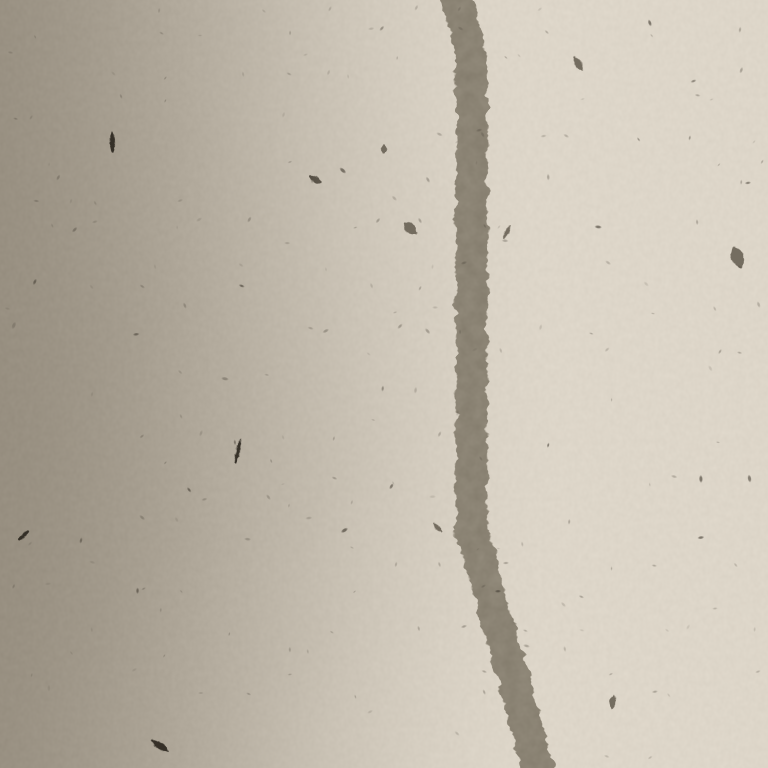
A Shadertoy shader for this texture:

```glsl
// Aged paper shaded from a dim left side to a pale right side, crossed by a
// ragged brown band that bends near its foot. Gradient noise gives grain and
// torn edges; tapered segments and hashed grid cells give flecks and dust.

const vec3 PAPER_DARK = vec3(0.585, 0.552, 0.495);
const vec3 PAPER_LIGHT = vec3(0.867, 0.838, 0.787);
const vec3 BAND_BROWN = vec3(0.545, 0.515, 0.455);
const vec3 INK = vec3(0.17, 0.15, 0.12);
const vec3 FADED_INK = vec3(0.42, 0.39, 0.34);

// Larger flecks: centre in xy, half of the long axis in zw.
const int FLECK_COUNT = 12;
const vec4 FLECKS[FLECK_COUNT] = vec4[FLECK_COUNT](
    vec4(0.146, 0.815, 0.000, 0.013), vec4(0.310, 0.413, 0.003, 0.015),
    vec4(0.208, 0.029, 0.010, -0.007), vec4(0.960, 0.665, 0.004, -0.012),
    vec4(0.534, 0.703, 0.007, -0.006), vec4(0.753, 0.917, 0.005, -0.008),
    vec4(0.798, 0.086, 0.001, 0.008), vec4(0.031, 0.303, 0.006, 0.005),
    vec4(0.500, 0.806, 0.000, 0.005), vec4(0.660, 0.698, 0.004, 0.008),
    vec4(0.411, 0.766, 0.007, -0.004), vec4(0.570, 0.313, 0.005, -0.005));
const float FLECK_WIDTHS[FLECK_COUNT] = float[FLECK_COUNT](
    0.0035, 0.0026, 0.0042, 0.0085, 0.0065, 0.0042,
    0.0040, 0.0028, 0.0040, 0.0028, 0.0038, 0.0026);

vec2 hash2(vec2 p) {
    vec3 q = fract(p.xyx * vec3(0.1031, 0.1030, 0.0973));
    q += dot(q, q.yzx + 33.33);
    return fract((q.xx + q.yz) * q.zy);
}

vec2 gradientAt(vec2 cell) {
    float angle = 6.2832 * hash2(cell).x;
    return vec2(cos(angle), sin(angle));
}

float gradientNoise(vec2 p) {
    vec2 i = floor(p), f = fract(p);
    vec2 u = f * f * f * (f * (f * 6.0 - 15.0) + 10.0);
    vec2 e = vec2(1.0, 0.0);
    float low = mix(dot(gradientAt(i), f), dot(gradientAt(i + e), f - e), u.x);
    float high = mix(dot(gradientAt(i + e.yx), f - e.yx),
                     dot(gradientAt(i + 1.0), f - 1.0), u.x);
    return mix(low, high, u.y);
}

float fbm(vec2 p) {
    float sum = 0.0, amplitude = 0.6;
    for (int i = 0; i < 3; i++) {
        sum += amplitude * gradientNoise(p);
        p = mat2(1.6, 1.2, -1.2, 1.6) * p + 17.0;
        amplitude *= 0.55;
    }
    return sum;
}

// Broad shading, deepest a little below the middle of the left side.
vec3 paperColor(vec2 p) {
    float bulge = 0.045 * exp(-8.0 * (p.y - 0.4) * (p.y - 0.4)) - 0.02;
    float light = smoothstep(-0.1, 0.72, p.x - bulge + 0.012 * fbm(p * 6.0));
    vec3 color = mix(PAPER_DARK, PAPER_LIGHT, light);
    float grain = fbm(p * 95.0) + 0.6 * gradientNoise(p * vec2(210.0, 150.0));
    return color + 0.017 * grain;
}

// Centre line: curved at the top, straight, then slanting below the bend.
float bandCenter(float y) {
    float topCurve = max(y - 0.89, 0.0);
    return 0.614 - 1.6 * topCurve * topCurve + 0.28 * max(0.31 - y, 0.0);
}

float bandDistance(vec2 p) {
    float offset = p.x - bandCenter(p.y);
    float side = offset < 0.0 ? 0.0 : 40.0;
    float ragged = 0.011 * fbm(vec2(p.x * 30.0 + side, p.y * 62.0));
    float slant = p.y < 0.31 ? 0.963 : 1.0;
    return abs(offset) * slant - 0.0205 - ragged;
}

float fleckDistance(vec2 p, vec4 fleck, float width) {
    vec2 d = p - fleck.xy;
    float t = clamp(dot(d, fleck.zw) / dot(fleck.zw, fleck.zw), -1.0, 1.0);
    return length(d - t * fleck.zw) - width * (1.0 - 0.75 * t * t);
}

// One possible stretched speck per cell, kept inside the cell.
float dust(vec2 p, float cells, float chance, float size, float soft) {
    vec2 cell = floor(p * cells);
    vec2 r = hash2(cell + cells), s = hash2(cell + 71.0);
    vec2 d = p - (cell + 0.25 + 0.5 * r) / cells;
    float angle = 6.2832 * s.y, c = cos(angle), n = sin(angle);
    d = mat2(c, n, -n, c) * d * vec2(0.6, 1.2);
    float radius = size * (0.5 + 0.7 * r.y);
    float mask = 1.0 - smoothstep(-soft, soft, length(d) - radius);
    return mask * step(s.x, chance) * (0.35 + 0.65 * r.x);
}

void mainImage(out vec4 fragColor, in vec2 fragCoord) {
    vec2 p = fragCoord / iResolution.y;
    float soft = max(0.0012, 0.8 / iResolution.y);

    vec3 color = paperColor(p);

    // Ragged band with mottled fill
    float band = 1.0 - smoothstep(-soft, soft, bandDistance(p));
    vec3 fill = BAND_BROWN + 0.05 * fbm(p * 55.0);
    color = mix(color, fill, band);

    // Flecks, darker toward the left
    vec3 ink = mix(INK, FADED_INK, smoothstep(0.3, 0.5, p.x));
    float rough = 0.003 * fbm(p * 130.0);
    float flecks = 0.0;
    for (int i = 0; i < FLECK_COUNT; i++) {
        float d = fleckDistance(p, FLECKS[i], FLECK_WIDTHS[i]) + rough;
        flecks = max(flecks, 1.0 - smoothstep(-soft, soft, d));
    }
    color = mix(color, ink, 0.92 * flecks);

    // Scattered dust
    float specks = max(0.7 * dust(p, 15.0, 0.14, 0.0022, soft),
                       0.35 * dust(p, 36.0, 0.13, 0.0016, soft));
    color = mix(color, mix(INK, FADED_INK, 0.5), specks);

    fragColor = vec4(color, 1.0);
}
```
